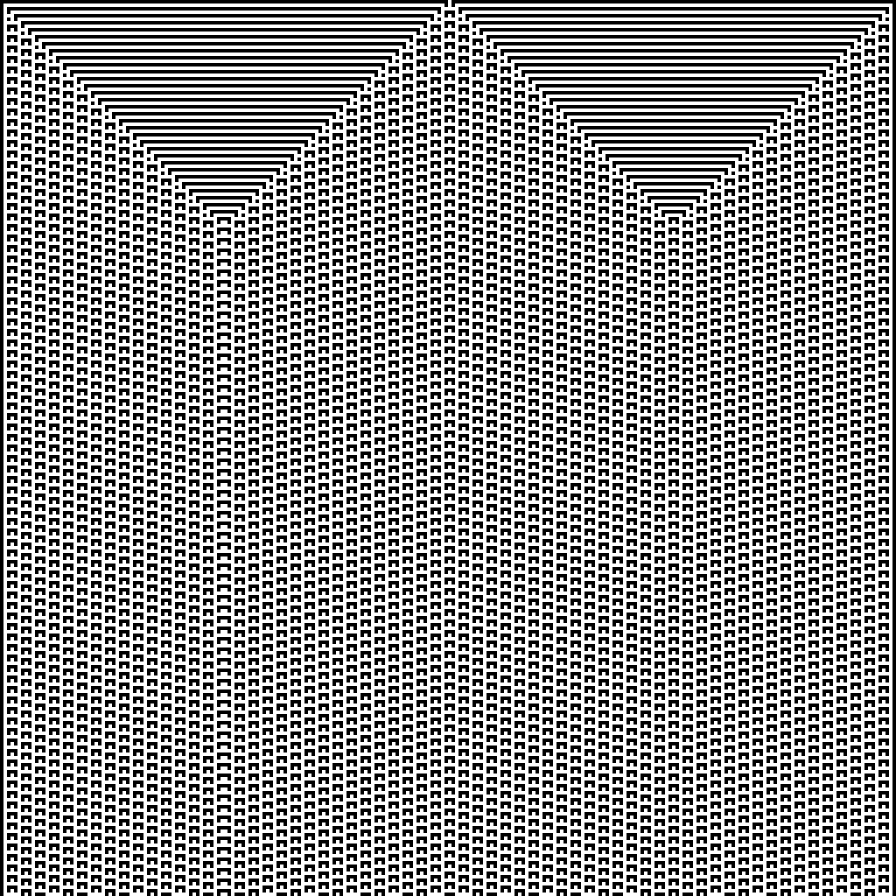
Reproduce this pattern procedurally as a Shadertoy shader.

```glsl
// A one-dimensional cellular automaton (rule 73) unrolled downwards in time.
// Fronts leave the centre and both side walls, turning the striped background
// into columns of small arches; each cell is found in closed form.

const float CELLS = 256.0;                  // cells across and rows down
const float SPACING = 4.0;                  // cells from one arch column to the next
const float PERIOD = 3.0;                   // rows in one arch
const float MEETING_ROW = CELLS / 4.0 - 1.0; // row in which opposing fronts meet
const vec3 PAPER = vec3(1.0);
const vec3 INK = vec3(0.0);

// Ink (1) or paper (0) for a whole-numbered cell, rows counted from the top
float inkAt(vec2 cell) {
    cell = clamp(cell, 0.0, CELLS - 1.0);
    float x = cell.x;
    float row = CELLS - 1.0 - cell.y;

    // Fixed side walls
    if (x < 0.5 || x > CELLS - 1.5) return 1.0;

    // Distance to the nearest source: centre seed or a side wall
    float dist = min(abs(x - 0.5 * CELLS), min(x + 1.0, CELLS - x));
    bool oddRow = mod(row, 2.0) > 0.5;

    // Striped background ahead of the front
    if (dist > row + 0.5) return oddRow ? 0.0 : 1.0;

    // The front itself, before its column has settled
    float column = floor((dist + 1.0) / SPACING);
    float birth = min(SPACING * column + 1.0, MEETING_ROW);
    if (row < birth - 0.5) {
        return (oddRow && abs(dist - row) < 0.5) ? 1.0 : 0.0;
    }

    // Arch cycle: two legs, a blank row, then a solid cap
    float offset = abs(dist - SPACING * column);
    float phase = mod(row - birth, PERIOD);
    if (offset > 1.5) return 0.0;
    if (phase < 0.5) return offset > 0.5 ? 1.0 : 0.0;
    return phase > 1.5 ? 1.0 : 0.0;
}

void mainImage(out vec4 fragColor, in vec2 fragCoord) {
    vec2 grid = fragCoord / iResolution.xy * CELLS;
    vec2 pixelSize = CELLS / iResolution.xy;

    // Blend neighbouring cells over one pixel at their shared edges
    vec2 shifted = grid - 0.5;
    vec2 base = floor(shifted);
    vec2 blend = clamp((fract(shifted) - 0.5) / pixelSize + 0.5, 0.0, 1.0);
    float lower = mix(inkAt(base), inkAt(base + vec2(1.0, 0.0)), blend.x);
    float upper = mix(inkAt(base + vec2(0.0, 1.0)), inkAt(base + 1.0), blend.x);
    float ink = mix(lower, upper, blend.y);

    fragColor = vec4(mix(PAPER, INK, ink), 1.0);
}
```
